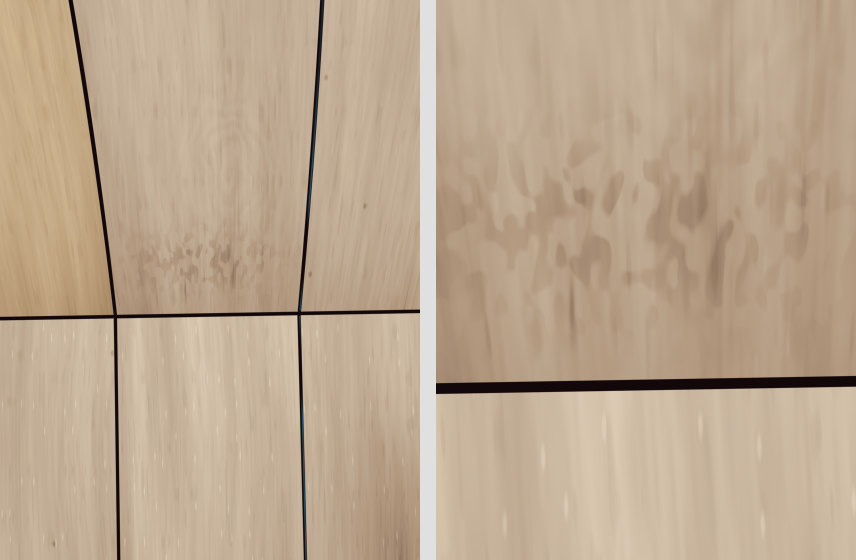
Left: the whole. Right: its middle third, enlarged.
A WebGL 1 fragment shader for this texture:

```glsl
precision highp float;
// Plywood panels, three across and two down, parted by dark seams; the upper row fans outward.
// Each panel has its own stretched-noise grain, shading, pale flecks and small knots.
// One arched figure and a mottled stain mark the upper middle panel.
uniform vec2 u_resolution;

const vec3 UMBER = vec3(0.57, 0.47, 0.38);
const vec3 OAK = vec3(0.69, 0.59, 0.49);
const vec3 TAN = vec3(0.76, 0.68, 0.59);
const vec3 PALE = vec3(0.84, 0.77, 0.68);
const vec3 SEAM = vec3(0.07, 0.03, 0.04);
const vec3 GLINT = vec3(0.15, 0.30, 0.36);
const float SEAM_Y = 0.4375;

float hash(vec2 p) {
  vec3 q = fract(p.xyx * 0.1031);
  q += dot(q, q.yzx + 33.33);
  return fract((q.x + q.y) * q.z);
}

float noise(vec2 p) {
  vec2 i = floor(p), f = fract(p);
  f = f * f * (3.0 - 2.0 * f);
  return mix(mix(hash(i), hash(i + vec2(1.0, 0.0)), f.x),
             mix(hash(i + vec2(0.0, 1.0)), hash(i + 1.0), f.x), f.y);
}

float fbm(vec2 p) {
  float sum = 0.0, gain = 0.5;
  for (int i = 0; i < 4; i++) {
    sum += gain * noise(p);
    p = p * 2.03 + 17.0;
    gain *= 0.5;
  }
  return sum;
}

// Soft elliptical spot
float spot(vec2 p, vec2 center, vec2 radius) {
  vec2 d = (p - center) / radius;
  return exp(-dot(d, d));
}

// Sparse elliptical marks, at most one in each grid cell
float marks(vec2 p, vec2 cells, float density, vec2 radius) {
  vec2 q = p * cells, id = floor(q);
  vec2 center = 0.25 + 0.5 * vec2(hash(id + 3.1), hash(id + 8.7));
  vec2 d = (q - id - center) / (cells * radius);
  return step(1.0 - density, hash(id + 21.3)) * (1.0 - smoothstep(0.2, 1.0, length(d)));
}

// Left and right seam positions of the middle column
vec2 columnEdges(float y) {
  float up = max(y - SEAM_Y, 0.0) / (1.0 - SEAM_Y);
  float down = max(SEAM_Y - y, 0.0) / SEAM_Y;
  vec2 bow = vec2(0.016, 0.010) * up * (1.0 - up);
  return vec2(0.206, 0.534) + vec2(-0.080, 0.0415) * up + vec2(0.006, 0.0115) * down + bow;
}

// Vertical wood fibre, from broad bands to fine pores
float grain(vec2 g) {
  float bend = 0.02 * noise(g * vec2(5.0, 3.0));
  float x = g.x + bend;
  float bands = fbm(vec2(x * 16.0, g.y * 1.3)) - 0.47;
  float fibres = noise(vec2(x * 95.0, g.y * 5.0)) - 0.5;
  float fine = noise(vec2(x * 290.0, g.y * 16.0)) - 0.5;
  float pores = smoothstep(0.72, 0.95, noise(vec2(x * 210.0, g.y * 24.0 + 9.0)));
  return 0.55 * bands + 0.13 * fibres + 0.13 * fine - 0.11 * pores;
}

// Broad light and dark of a panel; column is -1, 0 or 1
float shading(float column, float upper, float across, float rise) {
  float left = step(column, -0.5), right = step(0.5, column);
  float top = 0.72 - 0.36 * exp(-rise * 6.5) - 0.08 * left + 0.08 * right;
  float depth = clamp(-rise / SEAM_Y, 0.0, 1.0);
  float low = 0.86 - 0.17 * depth - 0.06 * left - 0.06 * right;
  low -= 0.42 * right * smoothstep(0.05, 0.45, across) * smoothstep(0.15, 1.0, depth);
  low -= 0.22 * (1.0 - left) * (1.0 - right) * (1.0 - smoothstep(0.05, 0.11, across));
  return mix(low, top, upper);
}

// Arched growth lines, a mottled stain and a short crack
float figure(vec2 p) {
  float wobble = fbm(p * vec2(22.0, 12.0));
  float arch = length((p - vec2(0.41, 0.68)) * vec2(1.0, 0.5)) + 0.06 * wobble;
  float lines = sin(arch * 330.0) * spot(p, vec2(0.41, 0.70), vec2(0.09, 0.15));
  float speck = smoothstep(0.42, 0.72, noise(p * vec2(150.0, 75.0) + 5.0 * wobble));
  float stain = spot(p, vec2(0.365, 0.535), vec2(0.125, 0.055)) * (0.06 + 0.30 * speck);
  float crack = spot(p, vec2(0.331, 0.484), vec2(0.0018, 0.018));
  return 0.055 * lines - stain - 0.35 * crack;
}

vec3 woodColor(float tone) {
  float t = clamp(tone, -0.15, 1.1) * 3.0;
  vec3 c = mix(UMBER, OAK, min(t, 1.0));
  c = mix(c, TAN, clamp(t - 1.0, 0.0, 1.0));
  return mix(c, PALE, max(t - 2.0, 0.0));
}

void main() {
  vec2 p = gl_FragCoord.xy / u_resolution * vec2(0.75, 1.0);
  float soft = 0.75 / u_resolution.y;

  // Panel layout
  float rise = p.y - (0.431 + 0.0174 * p.x);
  float upper = step(0.0, rise);
  vec2 edges = columnEdges(p.y);
  float width = edges.y - edges.x;
  float u = (p.x - edges.x) / width;
  float column = floor(u), across = fract(u);
  vec2 g = vec2(across * 0.35, p.y) + vec2(column + 4.0, upper + 2.0) * vec2(7.3, 5.9);

  // Wood tone and surface marks
  float tone = shading(column, upper, across, rise) + grain(g);
  float middle = step(abs(column), 0.5) * upper;
  tone += middle * figure(p);
  tone += marks(g, vec2(50.0, 22.0), 0.20, vec2(0.0022, 0.012)) * mix(0.24, 0.07, upper);
  tone -= 0.40 * marks(g, vec2(11.0, 8.0), 0.09, vec2(0.005, 0.008));
  vec3 color = woodColor(tone);
  float warm = upper * step(column, -0.5);
  color *= mix(vec3(1.0), vec3(1.02, 0.99, 0.90), warm);

  // Seams, with a cool glint along the right one
  float side = min(across, 1.0 - across) * width;
  float halfWidth = mix(0.0029, 0.0038, smoothstep(-0.1, 0.4, rise));
  float gap = min(side - halfWidth, abs(rise) - 0.0032);
  float offset = (p.x - edges.y) / halfWidth;
  float shine = exp(-pow((offset - 0.35) * 2.2, 2.0)) * smoothstep(0.3, 0.75, noise(vec2(2.0, p.y * 9.0)));
  vec3 seamColor = mix(SEAM, GLINT, shine * step(0.005, abs(rise)));
  color = mix(seamColor, color, smoothstep(-soft, soft, gap));
  gl_FragColor = vec4(color, 1.0);
}
```
